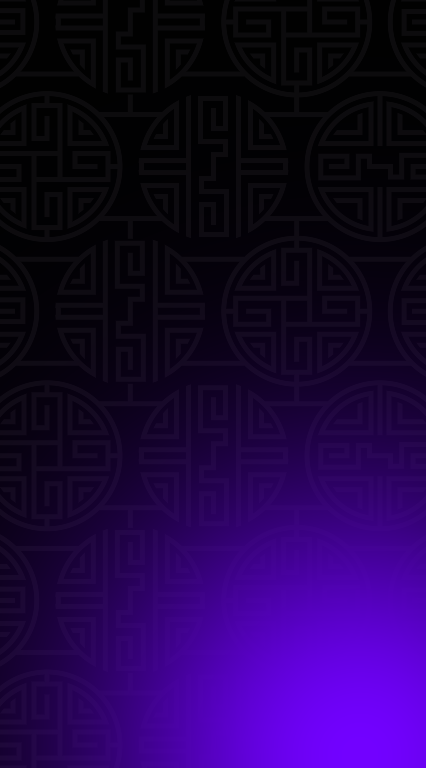
Give the GLSL for this pattern, as a Shadertoy shader.

```glsl
// Staggered rows of round fretwork medallions in three designs, joined by thin
// bars, drawn faintly on black under a violet glow from the lower right corner.
// Strokes are distance functions; rows and columns come from rounding.

const float CANVAS_WIDTH = 426.0;             // design units across the canvas
const vec2 SPACING = vec2(166.5, 144.6);      // medallion pitch
const vec2 FIRST_CENTER = vec2(47.0, 23.0);
const float RADIUS = 75.0;
const float HALF_STROKE = 2.5;
const float LINK_HEIGHT = 52.0;

const vec2 KEY[6] = vec2[6](
    vec2(48, 0), vec2(28, 0), vec2(28, -13), vec2(61, -13), vec2(61, 13), vec2(13, 13));
const vec2 MEANDER[10] = vec2[10](
    vec2(0, -56), vec2(0, -38), vec2(12, -38), vec2(12, -68), vec2(-13, -68),
    vec2(-13, -25), vec2(12, -25), vec2(12, -12), vec2(0, -12), vec2(0, 0));

// Square-ended distance to an axis-aligned segment
float bar(vec2 p, vec2 a, vec2 b) {
    vec2 d = abs(p - 0.5 * (a + b)) - 0.5 * abs(b - a);
    return max(d.x, d.y);
}

float ring(vec2 p, float radius) {
    return abs(length(p) - radius);
}

// Quarter-disc outline with an L nested in its corner, mirrored to all quadrants
float fans(vec2 p, vec2 corner, float radius) {
    p = abs(p);
    vec2 q = corner - p;
    float outline = abs(max(max(q.x, q.y), length(p) - radius));
    float hook = max(abs(max(q.x, q.y) + 11.0), length(p) - radius + 9.0);
    return min(outline, hook);
}

// Vertical fret with half-turn symmetry
float meander(vec2 p) {
    p = p.y < 0.0 ? p : -p;
    float d = 1e3;
    for (int i = 0; i < 9; i++) d = min(d, bar(p, MEANDER[i], MEANDER[i + 1]));
    return d;
}

// Four spiral arms turning around a central square
float pinwheel(vec2 p) {
    float d = abs(max(abs(p.x), abs(p.y)) - 13.0);
    if (abs(p.x) < abs(p.y)) p = vec2(p.y, -p.x);
    if (p.x < 0.0) p = -p;
    for (int i = 0; i < 5; i++) d = min(d, bar(p, KEY[i], KEY[i + 1]));
    return min(d, bar(p, vec2(61, 0), vec2(73, 0)));
}

float squareMedallion(vec2 p) {
    float d = min(ring(p, 73.0), fans(p, vec2(23), 63.0));
    return min(d, pinwheel(p));
}

float columnMedallion(vec2 p) {
    vec2 q = abs(p);
    float d = min(meander(p), fans(p, vec2(37, 19), 72.5));
    d = min(d, abs(q.x - 25.0));
    d = min(d, max(abs(q.y - 6.0), 25.0 - q.x));
    d = min(d, bar(q, vec2(72, 0), vec2(72, 6)));
    return max(d, length(p) - RADIUS + HALF_STROKE);
}

float bandMedallion(vec2 p) {
    float d = min(ring(p, 73.0), fans(p, vec2(9, 23), 63.0));
    d = min(d, 0.87 * meander(vec2(p.y, -p.x) / 0.87));
    return min(d, bar(abs(p), vec2(0, 23), vec2(0, 73)));
}

// Bars between neighbours; alternate rows also reach the rows above and below
float links(vec2 p, bool reaches) {
    float d = max(abs(abs(p.y) - LINK_HEIGHT), RADIUS - length(p));
    float post = bar(abs(p), vec2(0, RADIUS), vec2(0, SPACING.y - LINK_HEIGHT));
    return reaches ? min(d, post) : d;
}

// One row: nearest medallion, its design cycling in opposite order on odd rows
float medallionRow(vec2 p, float row) {
    bool odd = mod(row, 2.0) > 0.5;
    float startX = FIRST_CENTER.x - (odd ? 0.5 * SPACING.x : 0.0);
    float column = round((p.x - startX) / SPACING.x);
    vec2 q = vec2(p.x - startX - column * SPACING.x,
                  FIRST_CENTER.y + row * SPACING.y - p.y);
    float design = mod(column, 3.0);
    if (odd) design = 2.0 - design;
    float d = design < 0.5 ? squareMedallion(q)
            : design < 1.5 ? columnMedallion(q) : bandMedallion(q);
    return min(d, links(q, odd));
}

void mainImage(out vec4 fragColor, in vec2 fragCoord) {
    float unitsPerPixel = CANVAS_WIDTH / iResolution.x;
    vec2 p = fragCoord * unitsPerPixel;

    // Adjacent rows overlap slightly, so both are drawn
    float row = floor((p.y - FIRST_CENTER.y) / SPACING.y);
    float d = min(medallionRow(p, row), medallionRow(p, row + 1.0)) - HALF_STROKE;
    float line = 1.0 - smoothstep(-0.5, 0.5, d / unitsPerPixel);

    // Violet glow; the relief fades out as it brightens
    vec2 fromGlow = (p - vec2(360, 13)) / 197.0;
    float glow = exp(-0.5 * dot(fromGlow, fromGlow));
    vec3 color = vec3(0.002, 0.002, 0.004) + glow * vec3(0.445, 0.0, 1.0);
    color += vec3(0.045, 0.043, 0.045) * line * (1.0 - glow) * (1.0 - glow);
    fragColor = vec4(color, 1.0);
}
```
